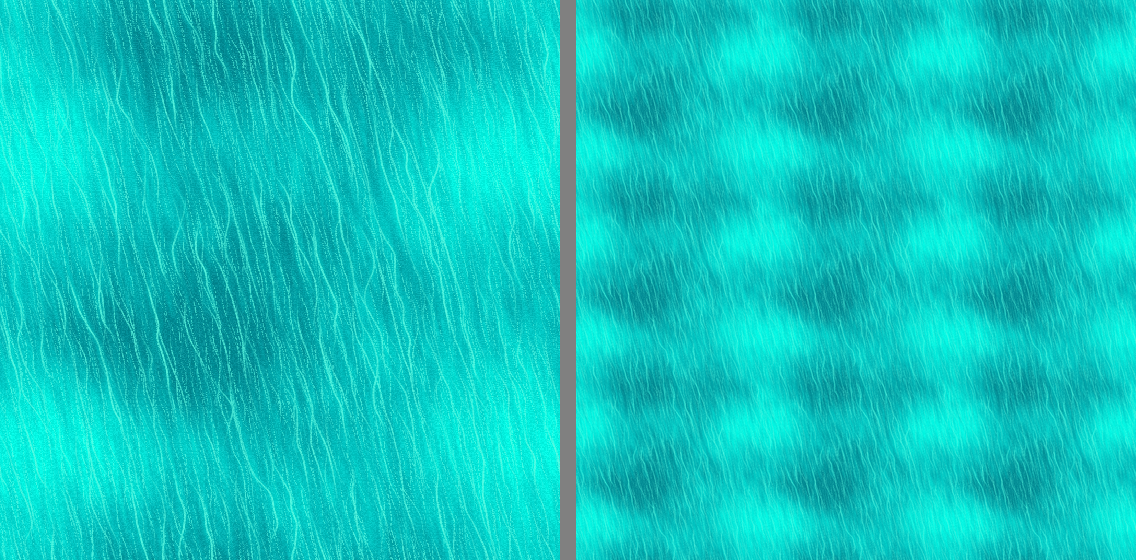
Left: one tile. Right: repeated 3 by 3.
Give the GLSL for this texture, as a three.js fragment shader.

```glsl
// Turquoise water-like sheet: broad soft patches of dark and bright teal,
// overlaid with dense layers of thin, wavy, slanted mint strands and grain.
// Every lattice wraps, with a whole-cell shear for the slant, so it tiles.

varying vec2 vUv;

const float TAU = 6.2831853;
const vec3 DEEP_TEAL = vec3(0.0, 0.545, 0.58);
const vec3 MID_TEAL = vec3(0.0, 0.75, 0.745);
const vec3 BRIGHT_CYAN = vec3(0.01, 0.965, 0.89);
const vec3 MINT = vec3(0.38, 0.99, 0.89);

float hash(vec2 p, float seed) {
  return fract(sin(dot(p, vec2(127.1, 311.7)) + seed * 17.3) * 43758.5453);
}

// Wraps a cell of a lattice that slides by "shift" columns per tile height.
vec2 wrapCell(vec2 cell, vec2 size, float shift) {
  float turns = floor((cell.y + 0.5) / size.y);
  cell -= turns * vec2(shift, size.y);
  return vec2(floor(mod(cell.x + 0.5, size.x)), cell.y);
}

vec2 shearedGrid(vec2 uv, vec2 size, float shift) {
  return vec2(uv.x * size.x + uv.y * shift, uv.y * size.y);
}

// Smooth noise along one column of the sheared lattice.
float columnNoise(float column, float y, vec2 size, float shift, float seed) {
  float row = floor(y);
  float t = y - row;
  float a = hash(wrapCell(vec2(column, row), size, shift), seed);
  float b = hash(wrapCell(vec2(column, row + 1.0), size, shift), seed);
  return mix(a, b, t * t * (3.0 - 2.0 * t));
}

// Two-dimensional value noise on the sheared lattice.
float noise(vec2 uv, vec2 size, float shift, float seed) {
  vec2 p = shearedGrid(uv, size, shift);
  float column = floor(p.x);
  float t = p.x - column;
  float a = columnNoise(column, p.y, size, shift, seed);
  float b = columnNoise(column + 1.0, p.y, size, shift, seed);
  return mix(a, b, t * t * (3.0 - 2.0 * t));
}

// Wavy strands, one per column, that fade in and out along their length.
float strands(vec2 uv, vec2 size, float shift, float halfWidth, float seed) {
  vec2 p = shearedGrid(uv, size, shift);
  vec2 fineSize = size * vec2(1.0, 3.0);
  float home = floor(p.x);
  float light = 0.0;
  for (int i = -1; i <= 1; i++) {
    float column = home + float(i);
    float sway = columnNoise(column, p.y, size, shift, seed) - 0.5;
    float kink = columnNoise(column, p.y * 3.0, fineSize, shift, seed + 1.0) - 0.5;
    float fade = columnNoise(column, p.y, size, shift, seed + 2.0);
    fade = smoothstep(0.15, 0.9, fade);
    float dist = abs(p.x - column - 0.5 - sway - 0.2 * kink) / size.x;
    float width = halfWidth * (0.6 + 0.4 * fade);
    light = max(light, fade * (1.0 - smoothstep(0.3 * width, width, dist)));
  }
  return light;
}

// Large patches of light, bent by noise and drawn out along the slant.
float patchTone(vec2 uv) {
  vec2 bend = vec2(noise(uv, vec2(3.0), 0.0, 3.0), noise(uv, vec2(3.0), 0.0, 5.0));
  vec2 p = uv + 0.24 * (bend - 0.5);
  float tone = 0.5 + 0.25 * cos(TAU * (p.x + 0.05));
  tone += 0.21 * cos(TAU * (2.0 * p.y - 0.4));
  tone += 0.45 * (noise(uv, vec2(4.0, 5.0), 1.0, 7.0) - 0.5);
  tone += 0.2 * (noise(uv, vec2(9.0, 10.0), 3.0, 9.0) - 0.5);
  tone += 0.18 * (noise(uv, vec2(44.0, 9.0), 10.0, 11.0) - 0.5);
  tone += 0.24 * (noise(uv, vec2(150.0, 24.0), 34.0, 13.0) - 0.5);
  return clamp(tone, 0.0, 1.0);
}

vec3 waterColor(float tone) {
  vec3 lower = mix(DEEP_TEAL, MID_TEAL, clamp(tone * 2.0, 0.0, 1.0));
  return mix(lower, BRIGHT_CYAN, clamp(tone * 2.0 - 1.0, 0.0, 1.0));
}

void main() {
  vec2 grainSize = vec2(512.0);
  float grain = hash(wrapCell(floor(vUv * grainSize), grainSize, 0.0), 21.0);
  float speckle = smoothstep(0.2, 0.7, grain);

  vec3 color = waterColor(patchTone(vUv)) + 0.09 * (grain - 0.5);

  // Bold strands first, then finer and more broken ones.
  float bold = strands(vUv, vec2(25.0, 11.0), 6.0, 0.0027, 31.0);
  float crossing = strands(vUv, vec2(31.0, 10.0), 9.0, 0.0024, 37.0);
  float medium = strands(vUv, vec2(43.0, 14.0), 9.0, 0.002, 41.0);
  float thin = strands(vUv, vec2(66.0, 18.0), 15.0, 0.0018, 51.0);
  float dotted = strands(vUv, vec2(115.0, 27.0), 26.0, 0.0016, 61.0);

  float light = 0.85 * bold * mix(0.75, 1.0, speckle);
  light = max(light, 0.78 * crossing * mix(0.65, 1.0, speckle));
  light = max(light, 0.72 * medium * mix(0.45, 1.0, speckle));
  light = max(light, 0.66 * thin * mix(0.2, 1.0, speckle));
  light = max(light, 0.6 * dotted * speckle);

  // Faint haze that gathers around the bold strands.
  float haze = strands(vUv, vec2(25.0, 11.0), 6.0, 0.011, 31.0);
  color = mix(color, BRIGHT_CYAN, 0.14 * haze);
  color = mix(color, MINT, light);

  gl_FragColor = vec4(clamp(color, 0.0, 1.0), 1.0);
}
```
